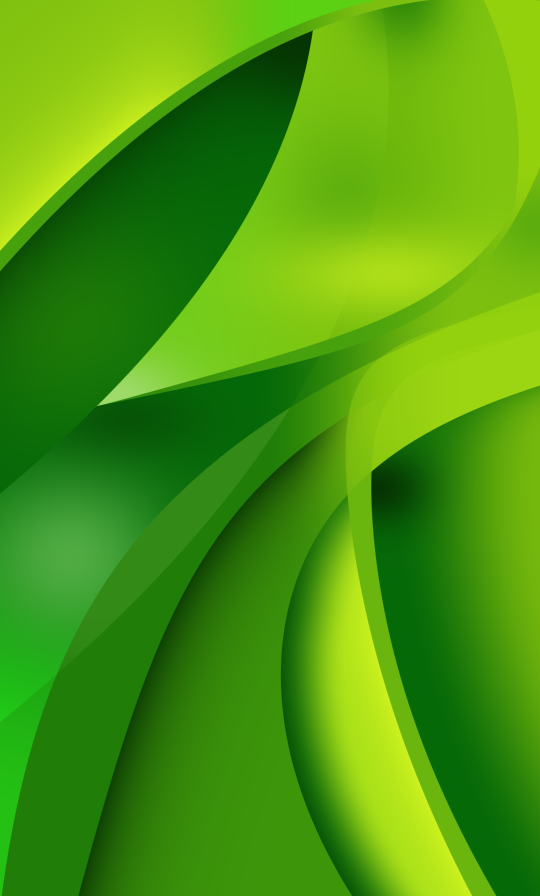
Give the GLSL for this background, as a WebGL 2 fragment shader.

```glsl
#version 300 es
precision highp float;
// Overlapping translucent green leaves and sweeping curved bands with soft glows.

#define EDGE_PIXELS 0.75
#define SHADOW_DEPTH 0.85
#define SHADOW_WIDTH 0.045
#define GLOW_STRENGTH 1.0

uniform vec2 u_resolution;
out vec4 outColor;

const vec3 BLACK_GREEN = vec3(0.02, 0.19, 0.01);
const vec3 DEEP = vec3(0.02, 0.41, 0.03);
const vec3 FOREST = vec3(0.12, 0.49, 0.03);
const vec3 GRASS = vec3(0.28, 0.63, 0.05);
const vec3 LIME = vec3(0.49, 0.75, 0.06);
const vec3 YELLOW = vec3(0.81, 0.95, 0.12);
const vec3 NEON = vec3(0.15, 0.87, 0.10);
const vec3 PALE = vec3(0.62, 0.86, 0.42);

// Quadratic sweep plus an exponential flare: (height, position, width).
float sweep(float t, vec3 poly, vec3 flare) {
    return poly.x + t * (poly.y + t * poly.z) + flare.x * exp((t - flare.y) / flare.z);
}

// Turns an implicit curve into an approximate distance in canvas heights.
float toDistance(float f) {
    return f / max(length(vec2(dFdx(f), dFdy(f))) * u_resolution.y, 1e-4);
}

float cover(float d) {
    return smoothstep(-EDGE_PIXELS, EDGE_PIXELS, d * u_resolution.y);
}

// Soft elliptical light.
float glow(vec2 p, vec2 center, vec2 radius) {
    vec2 q = (p - center) / radius;
    return GLOW_STRENGTH * exp(-dot(q, q));
}

float shadow(float d, float width) {
    return SHADOW_DEPTH * exp(-max(d, 0.0) / width);
}

void main() {
    vec2 p = gl_FragCoord.xy / u_resolution.y;
    const vec3 FLAT = vec3(0.0, 0.0, 1.0);

    // Boundary curves; positive values lie to the right of or above each one.
    float panel = toDistance(p.y - sweep(p.x, vec3(0.720, 1.108, -1.05), FLAT));
    float panelRim = toDistance(p.y - sweep(p.x, vec3(0.697, 1.14, -1.06), FLAT));
    float leafLeft = toDistance(p.x - sweep(p.y, vec3(-0.749, 2.129, -1.027), FLAT));
    float leafRight = toDistance(p.x - sweep(p.y, vec3(-0.351, 2.241, -1.35), FLAT));
    float leafBase = toDistance(p.y - sweep(p.x, vec3(0.517, 0.27, 0.0), vec3(0.092, 0.573, 0.072)));
    float leafRim = toDistance(p.y - sweep(p.x, vec3(0.525, 0.20, 0.0), vec3(0.16, 0.599, 0.075)));
    float veil = toDistance(p.x - sweep(p.y, vec3(-0.271, 1.566, -0.87), FLAT));
    float bandOuter = toDistance(p.x - sweep(p.y, vec3(-0.028, 0.0, 0.0), vec3(0.443, 0.596, 0.221)));
    float bandInner = toDistance(p.x - sweep(p.y, vec3(0.085, 0.25, 0.0), vec3(0.357, 0.6315, 0.127)));
    float ringOuter = toDistance(p.x - sweep(p.y, vec3(0.527, -0.525, 0.476), vec3(0.195, 0.655, 0.035)));
    float ringInner = toDistance(p.x - sweep(p.y, vec3(0.554, -0.588, 0.614), vec3(0.182, 0.6315, 0.0326)));
    float blade = toDistance(p.x - sweep(p.y, vec3(0.393, -0.634, 1.229), vec3(0.168, 0.568, 0.073)));
    float veilMask = cover(veil);

    // Backdrop: neon at lower left, dark under the leaf, lime at right.
    vec3 color = mix(NEON, DEEP, smoothstep(0.08, 0.52, p.y + 0.25 * p.x));
    color = mix(color, vec3(0.36, 0.70, 0.30), 0.85 * glow(p, vec2(0.08, 0.38), vec2(0.10, 0.09)));
    color = mix(color, BLACK_GREEN, 0.4 * glow(p, vec2(0.14, 0.53), vec2(0.08, 0.04)));
    color = mix(color, FOREST, 0.3 * veilMask);
    color = mix(color, LIME, smoothstep(0.28, 0.52, p.x));
    color = mix(color, GRASS, 0.6 * glow(p, vec2(0.60, 0.75), vec2(0.06, 0.05)));

    // Dark leaf.
    vec3 dark = mix(DEEP, FOREST, glow(p, vec2(0.07, 0.65), vec2(0.14, 0.12)));
    dark = mix(dark, BLACK_GREEN, 0.7 * shadow(-panelRim, SHADOW_WIDTH));
    dark = mix(dark, BLACK_GREEN, 0.85 * glow(p, vec2(0.34, 0.95), vec2(0.08, 0.07)));
    color = mix(color, dark, cover(-leafLeft));

    // Bright leaf with its translucent rim.
    vec3 rim = mix(GRASS, LIME, smoothstep(0.38, 0.58, p.x));
    rim = mix(rim, FOREST, 0.5 * smoothstep(0.35, 0.15, p.x));
    rim = mix(rim, vec3(0.58, 0.82, 0.05), smoothstep(0.72, 0.82, p.y));
    vec3 leaf = mix(vec3(0.45, 0.80, 0.10), vec3(0.50, 0.77, 0.06), smoothstep(0.2, 0.4, p.x));
    leaf = mix(leaf, GRASS, 0.6 * glow(p, vec2(0.39, 0.77), vec2(0.08, 0.10)));
    leaf = mix(leaf, vec3(0.42, 0.71, 0.04), 0.65 * veilMask * smoothstep(0.56, 0.42, p.x));
    leaf = mix(leaf, YELLOW, 0.65 * glow(p, vec2(0.43, 0.695), vec2(0.12, 0.05)));
    leaf = mix(leaf, PALE, glow(p, vec2(0.13, 0.555), vec2(0.08, 0.05)));
    leaf = mix(leaf, FOREST, 0.8 * glow(p, vec2(0.45, 1.01), vec2(0.05, 0.06)));
    rim = mix(rim, leaf, cover(min(leafBase, -leafRight)));
    color = mix(color, rim, cover(min(leafLeft, leafRim)));

    // Upper-left panel, lit along its lower edge.
    vec3 sheet = mix(LIME, vec3(0.36, 0.82, 0.08), smoothstep(0.2, 0.34, p.x));
    float lit = exp(-max(panel, 0.0) / 0.06) * smoothstep(0.29, 0.14, p.x);
    sheet = mix(sheet, YELLOW, 0.9 * lit);
    color = mix(color, mix(GRASS, LIME, smoothstep(0.3, 0.42, p.x)), cover(panelRim));
    color = mix(color, sheet, cover(panel));

    // Sweeping band, then the surface inside it.
    vec3 band = mix(FOREST, vec3(0.20, 0.54, 0.09), 1.0 - veilMask);
    band = mix(band, FOREST, smoothstep(0.32, 0.18, p.y));
    band = mix(band, vec3(0.56, 0.81, 0.05), smoothstep(0.29, 0.48, p.x));
    color = mix(color, band, cover(bandOuter));
    vec3 inside = mix(vec3(0.24, 0.59, 0.04), LIME, smoothstep(0.35, 0.55, p.y) * smoothstep(0.25, 0.42, p.x));
    inside = mix(inside, vec3(0.61, 0.83, 0.08), smoothstep(0.42, 0.52, p.x));
    inside = mix(inside, BLACK_GREEN, shadow(bandInner, SHADOW_WIDTH) * smoothstep(0.42, 0.32, p.x));
    color = mix(color, inside, cover(bandInner));
    color = mix(color, vec3(0.60, 0.83, 0.06), 0.4 * cover(ringOuter));
    color = mix(color, vec3(0.62, 0.84, 0.07), 0.4 * cover(ringInner));

    // Yellow blade, ring strip and shaded hollow at lower right.
    vec3 body = mix(DEEP, vec3(0.62, 0.86, 0.09), smoothstep(0.0, 0.075, blade + 0.12 * max(p.y - 0.32, 0.0)));
    body = mix(body, YELLOW, 0.95 * exp(-max(-ringOuter, 0.0) / 0.04) * smoothstep(0.50, 0.25, p.y));
    body = mix(body, BLACK_GREEN, 0.5 * shadow(blade, 0.015) * smoothstep(0.45, 0.3, p.y));
    body = mix(body, mix(LIME, GRASS, 0.35), cover(ringOuter));
    vec3 hollow = mix(DEEP, vec3(0.46, 0.72, 0.05), smoothstep(0.02, 0.19, ringInner));
    hollow = mix(hollow, FOREST, 0.5 * shadow(blade, 0.03) * smoothstep(0.58, 0.48, p.x));
    hollow = mix(hollow, BLACK_GREEN, 0.95 * glow(p, vec2(0.42, 0.455), vec2(0.055, 0.04)));
    body = mix(body, hollow, cover(ringInner));
    color = mix(color, body, cover(blade));

    outColor = vec4(clamp(color, 0.0, 1.0), 1.0);
}
```
